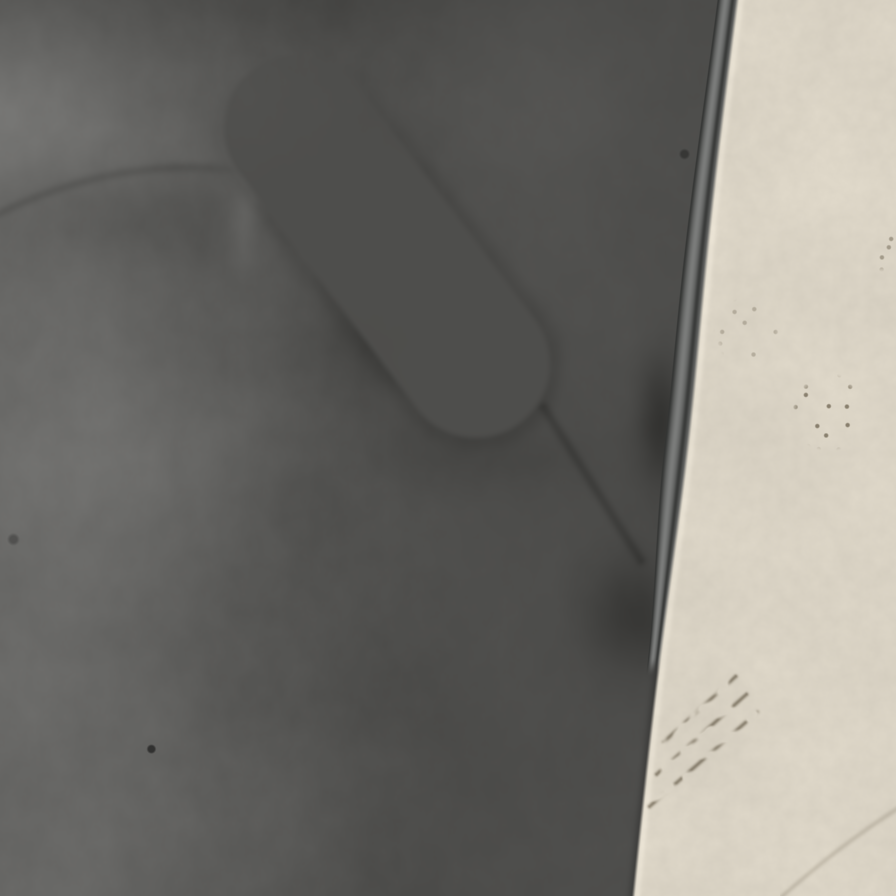
A WebGL 1 fragment shader for this texture:

```glsl
precision highp float;
uniform vec2 u_resolution;

#define SLATE vec3(0.302, 0.301, 0.293)
#define CREAM vec3(0.852, 0.825, 0.768)
#define CAP_TOP vec2(0.332, 0.857)
#define CAP_END vec2(0.531, 0.594)
#define CAP_RADIUS 0.082
#define STRIP_END 0.255
#define MOTTLE 0.045
#define GRAIN 0.018

float hash(vec2 p) {
  return fract(sin(dot(p, vec2(127.1, 311.7))) * 43758.55);
}

vec2 gradientAt(vec2 cell) {
  float a = 6.2832 * hash(cell);
  return vec2(cos(a), sin(a));
}

float gradientNoise(vec2 p) {
  vec2 i = floor(p), f = fract(p);
  vec2 w = f * f * f * (f * (f * 6.0 - 15.0) + 10.0);
  vec2 e = vec2(1.0, 0.0);
  float low = mix(dot(gradientAt(i), f), dot(gradientAt(i + e), f - e), w.x);
  float high = mix(dot(gradientAt(i + e.yx), f - e.yx),
                   dot(gradientAt(i + 1.0), f - 1.0), w.x);
  return mix(low, high, w.y);
}

float fbm(vec2 p) {
  float sum = 0.0, amp = 0.6;
  for (int i = 0; i < 4; i++) {
    sum += amp * gradientNoise(p);
    p = p * 2.03 + 7.3;
    amp *= 0.5;
  }
  return sum;
}

float segment(vec2 p, vec2 a, vec2 b) {
  vec2 d = b - a;
  return length(p - a - d * clamp(dot(p - a, d) / dot(d, d), 0.0, 1.0));
}

float blob(vec2 p, vec2 center, vec2 size) {
  vec2 q = (p - center) / size;
  return exp(-dot(q, q));
}

float stroke(float d, float width) {
  return exp(-d * d / (width * width));
}

// Grey wall: broad light, mottling, creases and soft shadows
float wallTone(vec2 p) {
  float t = 0.105 * smoothstep(0.5, 0.0, p.x);
  t += 0.045 * blob(p, vec2(0.02, 0.86), vec2(0.2, 0.07));
  t += 0.03 * blob(p, vec2(0.13, 0.46), vec2(0.15, 0.16));
  t += 0.025 * blob(p, vec2(0.62, 0.86), vec2(0.12, 0.18));
  t -= 0.065 * blob(p, vec2(0.1, 1.02), vec2(0.4, 0.07));
  t -= 0.045 * blob(p, vec2(0.17, 0.755), vec2(0.13, 0.05));
  t += 0.05 * blob(p, vec2(0.272, 0.755), vec2(0.018, 0.055));
  t -= 0.04 * blob(p, vec2(0.41, 0.615), vec2(0.06, 0.07));
  t -= 0.025 * blob(p, vec2(0.53, 0.49), vec2(0.1, 0.035));
  t -= 0.10 * blob(p, vec2(0.738, 0.53), vec2(0.025, 0.07));
  t -= 0.08 * blob(p, vec2(0.71, 0.31), vec2(0.055, 0.06));
  t += (MOTTLE * fbm(p * 5.0) + GRAIN * fbm(p * vec2(38.0, 30.0)))
       * mix(1.0, 0.5, smoothstep(0.3, 0.6, p.x));
  float arc = p.y - 0.813 + 1.15 * (p.x - 0.21) * (p.x - 0.21);
  t -= 0.045 * stroke(arc, 0.006) * smoothstep(0.29, 0.2, p.x);
  t -= 0.05 * stroke(segment(p, vec2(0.607, 0.545), vec2(0.715, 0.375)), 0.006);
  return t;
}

// Small dark flecks inside a round patch
float flecks(vec2 p, vec2 center, float radius, float density) {
  vec2 q = p * 85.0, cell = floor(q);
  vec2 offset = 0.3 + 0.4 * vec2(hash(cell + 3.1), hash(cell + 8.7));
  float dot1 = smoothstep(0.3, 0.1, length(fract(q) - offset));
  return dot1 * step(1.0 - density, hash(cell)) * smoothstep(radius, radius * 0.7, length(p - center));
}

vec3 creamPanel(vec2 p) {
  vec3 c = CREAM * (1.0 + 0.045 * fbm(p * 7.0) + 0.03 * fbm(p * 60.0));
  float marks = 0.45 * flecks(p, vec2(0.925, 0.54), 0.045, 0.3);
  marks += 0.3 * flecks(p, vec2(0.985, 0.73), 0.035, 0.25);
  marks += 0.2 * flecks(p, vec2(0.835, 0.63), 0.04, 0.25);
  // Slanted scratches broken up by noise
  for (int i = 0; i < 3; i++) {
    float k = float(i);
    vec2 a = vec2(0.725 + 0.008 * k, 0.1 + 0.036 * k);
    float d = segment(p, a, a + vec2(0.12 - 0.02 * k, 0.105 - 0.016 * k));
    marks += 0.4 * stroke(d, 0.0025) * smoothstep(-0.2, 0.25, gradientNoise(p * 65.0 + k));
  }
  float bend = p.y - 0.01 - 0.75 * (p.x - 0.885) + 1.0 * (p.x - 0.885) * (p.x - 1.0);
  marks += 0.12 * stroke(bend, 0.004) * step(0.87, p.x);
  return c * (1.0 - min(marks, 0.7) * vec3(0.85, 0.9, 1.0));
}

void main() {
  vec2 p = gl_FragCoord.xy / u_resolution;
  float px = 1.0 / min(u_resolution.x, u_resolution.y);
  vec3 wall = SLATE + wallTone(p);

  // Flat rounded bar, fading at its upper end
  float bar = segment(p, CAP_TOP, CAP_END) - CAP_RADIUS;
  float fade = smoothstep(0.95, 0.78, p.y);
  wall -= 0.028 * stroke(bar - 0.004, 0.012) * fade;
  wall = mix(wall, SLATE + 0.004, smoothstep(0.005, -0.005, bar) * mix(0.6, 0.97, fade));
  float pits = smoothstep(0.006, 0.003, length(p - vec2(0.169, 0.164)))
             + 0.6 * smoothstep(0.007, 0.003, length(p - vec2(0.764, 0.828)))
             + 0.5 * smoothstep(0.008, 0.003, length(p - vec2(0.015, 0.398)));
  wall *= 1.0 - 0.5 * pits;

  // Leaning border and the metal strip beside it
  float border = 0.707 + 0.102 * p.y + 0.014 * p.y * p.y;
  border += 0.006 * blob(p, vec2(p.x, 0.5), vec2(1.0, 0.2));
  float side = p.x - border;
  float width = mix(0.013, 0.026, smoothstep(0.25, 0.5, p.y)) - 0.004 * smoothstep(0.6, 1.0, p.y);
  float across = side / width + 1.0;
  vec3 metal = vec3(0.40, 0.405, 0.40) - 0.2 * stroke(across, 0.16);
  metal += 0.08 * stroke(across - 0.4, 0.15) - 0.17 * stroke(across - 0.76, 0.13);
  float strip = smoothstep(-px, px, side + width) * smoothstep(STRIP_END - 0.01, STRIP_END + 0.012, p.y);
  wall = mix(wall, metal, strip);
  wall *= 1.0 - 0.22 * stroke(side, 0.006) * (1.0 - strip);

  vec3 color = mix(wall, creamPanel(p), smoothstep(-0.0015 - px, 0.0015 + px, side));
  color += 0.05 * stroke(side - 0.004, 0.004);
  gl_FragColor = vec4(clamp(color, 0.0, 1.0), 1.0);
}
```
